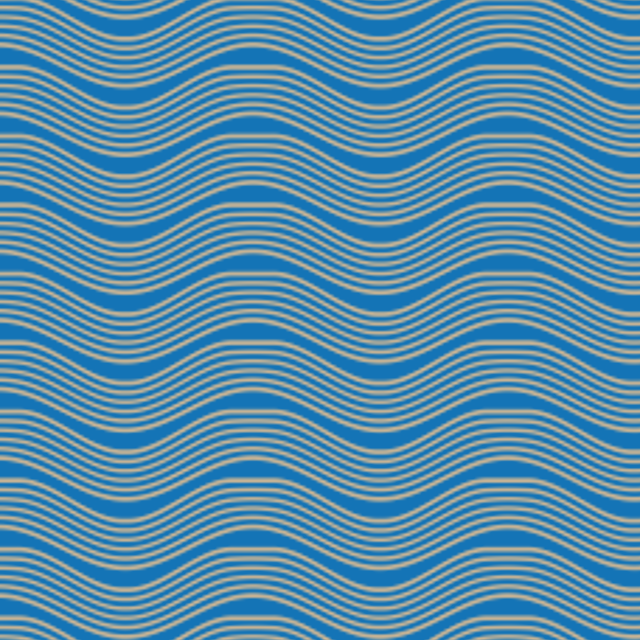
Reproduce this pattern procedurally as a WebGL 1 fragment shader.

```glsl
precision highp float;
// Stacked bands of six soft sand-coloured wave lines woven into a blue ground.

uniform vec2 u_resolution;

const float PI = 3.14159265;
const float LINES_PER_BAND = 6.0;
const float WAVE_LENGTH = 0.398;
const float BAND_HEIGHT = 0.1076;
const float LINE_SPACING = 0.01445;
const float FIRST_CREST = 0.1051;
const float CREST_X = -0.003;
const float OUTER_HALF_WIDTH = 0.0037;
const float INNER_HALF_WIDTH = 0.0031;
const float THREADS = 228.0;

const vec3 BLUE = vec3(0.08, 0.455, 0.715);
const vec3 SAND = vec3(0.77, 0.70, 0.585);

// Distance along the wave: 0 at a crest, 1 at a trough.
float crestToTrough(float x) {
  return 2.0 * abs(fract((x - CREST_X) / WAVE_LENGTH + 0.5) - 0.5);
}

// Downward offset, from a flat-topped wave (blend 0) to a plain sine (blend 1).
float waveDrop(float t, float blend) {
  float flatTopped = 0.0632 * smoothstep(0.16, 0.98, t);
  float rounded = 0.0645 * (0.5 - 0.5 * cos(PI * t));
  return mix(flatTopped, rounded, blend);
}

// Line coverage averaged over the height of one thread.
float stroke(float offset, float halfWidth) {
  return clamp((halfWidth - abs(offset)) * THREADS + 0.5, 0.0, 1.0);
}

// Coverage of all lines at a point, each repeating down the canvas.
float waveLines(vec2 p) {
  float t = crestToTrough(p.x);
  float coverage = 0.0;
  for (float i = 0.0; i < LINES_PER_BAND; i += 1.0) {
    float blend = i / (LINES_PER_BAND - 1.0);
    float inner = 4.0 * blend * (1.0 - blend);
    float halfWidth = mix(OUTER_HALF_WIDTH, INNER_HALF_WIDTH, inner);
    float base = FIRST_CREST + i * LINE_SPACING + waveDrop(t, blend);
    float band = floor((p.y - base) / BAND_HEIGHT + 0.5);
    coverage += stroke(p.y - base - band * BAND_HEIGHT, halfWidth);
  }
  return min(coverage, 1.0);
}

// Catmull-Rom weight of a sample at distance d.
float cubicWeight(float d) {
  d = abs(d);
  float near = (1.5 * d - 2.5) * d * d + 1.0;
  float far = ((-0.5 * d + 2.5) * d - 4.0) * d + 2.0;
  return d < 1.0 ? near : (d < 2.0 ? far : 0.0);
}

// Coverage sampled on a thread grid and smoothly interpolated,
// so lines sharpen or blur with their position on the weave.
float wovenLines(vec2 p) {
  vec2 grid = p * THREADS - 0.5;
  vec2 cell = floor(grid);
  vec2 within = grid - cell;
  float coverage = 0.0;
  for (float j = -1.0; j < 3.0; j += 1.0) {
    for (float i = -1.0; i < 3.0; i += 1.0) {
      vec2 tap = vec2(i, j);
      float weight = cubicWeight(within.x - i) * cubicWeight(within.y - j);
      coverage += weight * waveLines((cell + tap + 0.5) / THREADS);
    }
  }
  return clamp(coverage, 0.0, 1.1);
}

void main() {
  vec2 uv = gl_FragCoord.xy / u_resolution;
  vec2 p = vec2(uv.x, 1.0 - uv.y); // depth measured from the top edge
  gl_FragColor = vec4(mix(BLUE, SAND, wovenLines(p)), 1.0);
}
```
